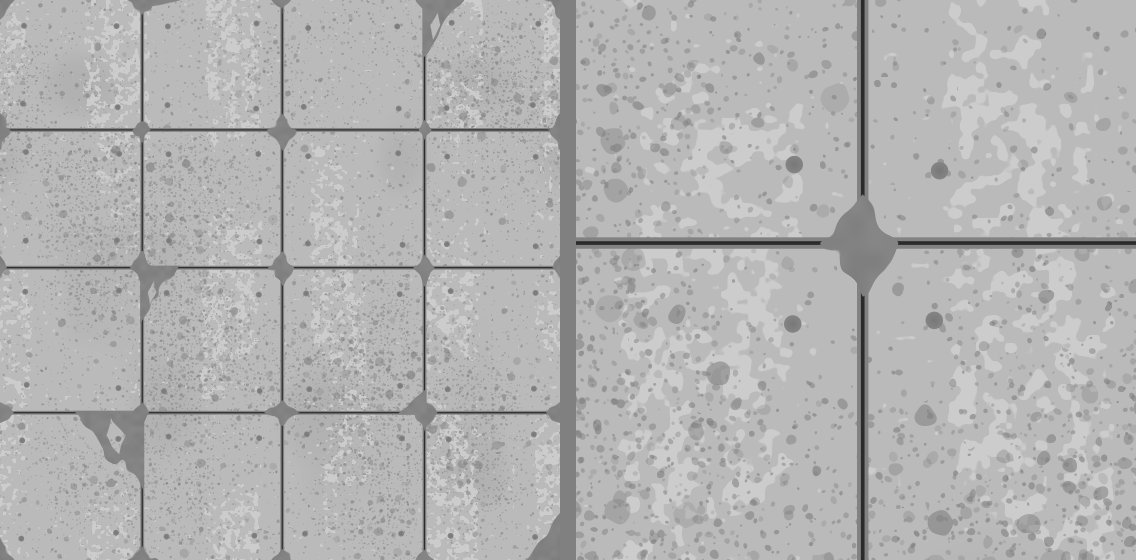
Left, the full canvas; right, a detail of the centre.
Reproduce this texture procedurally as a WebGL 1 fragment shader.

```glsl
precision highp float;
uniform vec2 u_resolution;

const vec4 SEAM_X = vec4(0.0, 0.254, 0.504, 0.758);
const vec4 SEAM_Y = vec4(0.0, 0.263, 0.522, 0.768);
const float SEAM_HALF = 0.0034;
const float CORE_HALF = 0.0011;
const float RIVET_RADIUS = 0.0052;
const float RIVET_INSET = 0.044;
const float BANDS = 5.0;
const float FLAKE_LEVEL = 0.55;
const float SPOT_CHANCE = 0.62;
const vec2 NO_ISLAND = vec2(9.0);
const vec3 CONCRETE = vec3(0.73);
const vec3 FLAKE = vec3(0.80);
const vec3 SPOT = vec3(0.48);
const vec3 RIVET = vec3(0.47);
const vec3 SEAM_RIM = vec3(0.51);
const vec3 SEAM_CORE = vec3(0.17);
const vec3 CHIP = vec3(0.51);

float hash(vec2 p) {
  return fract(sin(dot(p, vec2(127.1, 311.7))) * 43758.5453);
}

// Value noise that wraps at the canvas border
float noise(vec2 p, float cells) {
  p *= cells;
  vec2 i = floor(p), f = fract(p);
  f = f * f * (3.0 - 2.0 * f);
  vec2 a = mod(i, cells), b = mod(i + 1.0, cells);
  return mix(mix(hash(a), hash(vec2(b.x, a.y)), f.x),
             mix(hash(vec2(a.x, b.y)), hash(b), f.x), f.y);
}

// Coverage of a shape from its signed distance
float fill(float d) {
  return clamp(0.5 - d * min(u_resolution.x, u_resolution.y), 0.0, 1.0);
}

// Lower and upper seam around x
vec2 span(float x, vec4 seams) {
  vec4 passed = step(seams, vec4(x));
  vec4 below = seams * passed, above = mix(vec4(1.0), seams, 1.0 - passed);
  return vec2(max(max(below.x, below.y), max(below.z, below.w)),
              min(min(above.x, above.y), min(above.z, above.w)));
}

float seamDistance(float x, vec4 seams) {
  vec3 d = abs(x - seams.yzw);
  return min(d.x, min(d.y, d.z));
}

// Broken tile corner; the sign of size gives its direction
float brokenCorner(vec2 p, vec2 corner, vec2 size, vec2 island) {
  float rough = noise(p, 45.0) - 0.5;
  vec2 q = (p - corner) / size, s = abs(size);
  float slope = (q.x + q.y - 1.0 + 0.28 * rough) * min(s.x, s.y) * 0.75;
  vec2 back = -q * s - SEAM_HALF;
  vec2 k = q - island;
  float hole = abs(k.x + 0.25 * k.y) * 1.5 + abs(k.y) * 0.8 - 0.2 + 0.08 * rough;
  return max(max(slope, max(back.x, back.y)), -hole * min(s.x, s.y) * 0.6);
}

// Dark round stains in several sizes, gathered in clusters
float stains(vec2 p) {
  float clusters = smoothstep(0.25, 0.85, 0.7 * noise(p, 6.0) + 0.3 * noise(p, 17.0));
  vec2 warped = p + 0.0025 * (vec2(noise(p, 130.0), noise(p.yx, 130.0)) - 0.5);
  float stain = 0.0;
  for (int i = 0; i < 5; i++) {
    float cells = 32.0 + 27.0 * float(i);
    vec2 g = warped * cells + float(i) * 0.37;
    vec2 id = mod(floor(g), cells) + float(i) * 19.0;
    float radius = mix(0.08, 0.27, pow(hash(id + 3.3), 1.5));
    vec2 centre = mix(vec2(radius), vec2(1.0 - radius), vec2(hash(id + 5.1), hash(id + 8.7)));
    float present = step(hash(id + 1.9), SPOT_CHANCE * (0.15 + 0.85 * clusters));
    float shade = present * mix(0.22, 0.6, hash(id + 6.4));
    stain = mix(stain, 1.0, shade * fill((length(fract(g) - centre) - radius) / cells));
  }
  return min(stain, 0.75);
}

void main() {
  vec2 p = gl_FragCoord.xy / u_resolution;
  vec2 spanX = span(p.x, SEAM_X), spanY = span(p.y, SEAM_Y);
  vec2 low = vec2(spanX.x, spanY.x), high = vec2(spanX.y, spanY.y);
  vec2 side = step(0.5 * (low + high), p);
  vec2 corner = mix(low, high, side);

  // Concrete with faint smudges and pale flakes in upright bands
  vec3 color = CONCRETE - 0.035 * smoothstep(0.6, 0.95, noise(vec2(p.x, p.y + 0.03 * noise(p, 4.0)), 7.0));
  float shift = 0.02 * (hash(low + 2.0) - 0.5);
  float band = smoothstep(-0.15, 0.2, cos(6.2832 * BANDS * (p.x - 0.01 + shift)));
  float cover = band * smoothstep(0.1, 0.65, noise(p + 0.31, 8.0));
  float grain = 0.6 * noise(p, 120.0) + 0.4 * noise(p, 230.0);
  float flake = smoothstep(-0.03, 0.03, grain - FLAKE_LEVEL - 0.3 * (1.0 - cover));
  color = mix(color, FLAKE, flake);
  color = mix(color, SPOT, stains(p));

  // One rivet in each corner of a tile
  vec2 key = corner * 31.0 + side * 7.0;
  vec2 jitter = 0.012 * (vec2(hash(key), hash(key + 4.0)) - 0.5);
  float rivet = length(p - corner - (1.0 - 2.0 * side) * (RIVET_INSET + jitter));
  color = mix(color, RIVET + 0.05 * rivet / RIVET_RADIUS, fill(rivet - RIVET_RADIUS));

  // Seams with a dark core
  float seam = min(seamDistance(p.x, SEAM_X), seamDistance(p.y, SEAM_Y));
  color = mix(color, SEAM_RIM, fill(seam - SEAM_HALF));
  color = mix(color, SEAM_CORE, fill(seam - CORE_HALF));

  // Chipped crossings and larger breaks
  vec2 crossing = fract(corner) * 37.0;
  vec2 reach = mix(vec2(0.014), vec2(0.032), vec2(hash(crossing + 1.0), hash(crossing + 6.0)));
  vec2 q = abs(p - corner) / reach;
  float chip = (q.x + q.y - 1.0 + 0.7 * (noise(p, 75.0) - 0.5)) * 0.012;
  chip = min(chip, brokenCorner(p, vec2(SEAM_X.y, SEAM_Y.y), vec2(-0.125, -0.137), vec2(0.39, 0.30)));
  chip = min(chip, brokenCorner(p, vec2(SEAM_X.y, SEAM_Y.z), vec2(0.06, -0.088), vec2(0.29, 0.50)));
  chip = min(chip, brokenCorner(p, vec2(SEAM_X.w, 1.0), vec2(0.068, -0.098), vec2(0.29, 0.46)));
  chip = min(chip, brokenCorner(p, vec2(1.0, 0.0), vec2(-0.055, 0.08), NO_ISLAND));
  chip = min(chip, brokenCorner(p, vec2(SEAM_X.y, 1.0), vec2(0.07, -0.016), NO_ISLAND));
  chip = min(chip, brokenCorner(p, vec2(SEAM_X.w, SEAM_Y.y), vec2(-0.042, 0.036), NO_ISLAND));
  color = mix(color, CHIP + 0.04 * (noise(p, 90.0) - 0.5), fill(chip));

  gl_FragColor = vec4(color, 1.0);
}
```
